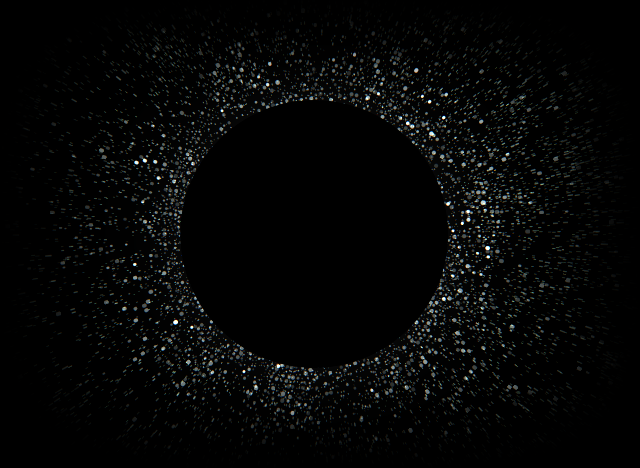
Write a WebGL 2 fragment shader that draws this background.

```glsl
#version 300 es
precision highp float;
// A black disc ringed by bright grains that thin out into radial streaks.
// Each layer is a polar grid with one jittered capsule per cell; a density
// field decides which cells are lit, and channels split for a lens fringe.

#define CENTER vec2(-0.0125, 0.0)
#define DISC_RADIUS 0.286
#define FRINGE 0.0007
#define DUST_GAIN 0.62
#define GRAIN_GAIN 0.62
#define SPARK_GAIN 1.15
#define GRAIN_TINT vec3(0.93, 1.0, 1.0)
#define EDGE_FADE vec2(0.66, 0.49)

out vec4 fragColor;
uniform vec2 u_resolution;

const float TAU = 6.2831853;

// Hot spots along the ring: position and spread
const vec3 CLUSTERS[7] = vec3[7](
    vec3(-0.09, 0.34, 0.05), vec3(0.08, 0.37, 0.04),
    vec3(0.23, 0.24, 0.05), vec3(-0.355, 0.16, 0.025),
    vec3(0.35, 0.05, 0.05), vec3(0.31, -0.09, 0.05),
    vec3(-0.11, -0.34, 0.04));

vec4 hash4(vec2 p) {
    vec4 q = fract(p.xyxy * vec4(0.1031, 0.1030, 0.0973, 0.1099));
    q += dot(q, q.wzxy + 33.33);
    return fract((q.xxyz + q.yzzw) * q.zywx);
}

float gradientNoise(vec2 p) {
    vec2 cell = floor(p), f = fract(p);
    vec2 u = f * f * f * (f * (f * 6.0 - 15.0) + 10.0);
    vec4 corner;
    for (int i = 0; i < 4; i++) {
        vec2 o = vec2(i & 1, i >> 1);
        float angle = TAU * hash4(cell + o + 71.0).x;
        corner[i] = dot(vec2(cos(angle), sin(angle)), f - o);
    }
    return mix(mix(corner.x, corner.y, u.x), mix(corner.z, corner.w, u.x), u.y);
}

float blob(vec2 p, vec2 center, float spread) {
    vec2 d = (p - center) / spread;
    return exp(-dot(d, d));
}

// Chance that a cell is lit: x = dust, y = grains, z = sparks
vec3 densityAt(vec2 p) {
    float gap = max(length(p) - DISC_RADIUS, 0.0);
    vec2 side = p / max(length(p), 0.001);
    float clumps = 1.0 + 1.1 * gradientNoise(p * 9.0) + 0.7 * gradientNoise(p * 23.0);
    float rightward = 0.8 + 0.3 * dot(side, vec2(0.95, 0.3));
    float hot = 0.0;
    for (int i = 0; i < 7; i++) hot += blob(p, CLUSTERS[i].xy, CLUSTERS[i].z);

    float dust = 0.55 * exp(-gap / 0.12) + 0.22 * rightward;
    dust += 0.25 * blob(p, vec2(0.48, 0.14), 0.11);
    dust += 0.30 * blob(p, vec2(-0.30, 0.40), 0.06);
    float grains = 0.75 * exp(-pow(gap / 0.10, 1.5)) + 0.05 * rightward;
    float sparks = (0.07 + 0.32 * hot) * exp(-pow(gap / 0.12, 4.0));
    return vec3(dust, grains, sparks) * vec3(clumps, clumps, 1.0);
}

// One polar layer; cell and size are (radial, tangential) and (min, max)
vec3 grainLayer(vec2 p, vec2 cell, vec2 size, float stretch, vec3 kind, float seed) {
    float r = length(p);
    float ring = floor(r / cell.x);
    float ringRadius = (ring + 0.5) * cell.x;
    float count = max(floor(TAU * ringRadius / cell.y), 1.0);
    float turn = fract(atan(p.y, p.x) / TAU) * count;
    vec4 h = hash4(vec2(floor(turn), ring) + seed);

    float angle = TAU * (floor(turn) + 0.5) / count;
    vec2 cellCenter = ringRadius * vec2(cos(angle), sin(angle));
    float lit = step(h.w, dot(densityAt(cellCenter), kind));

    float radius = mix(size.x, size.y, h.z * h.z);
    float halfLength = radius * stretch * max(ringRadius - DISC_RADIUS, 0.0);
    vec2 room = max(0.5 * cell - radius - vec2(halfLength, 0.0), 0.0);
    vec2 q = vec2(r - ringRadius, (fract(turn) - 0.5) * TAU * r / count);
    q -= room * (2.0 * h.xy - 1.0);
    q.x -= clamp(q.x, -halfLength, halfLength);

    vec2 split = FRINGE * vec2(0.8, 0.6);
    vec3 d = vec3(length(q + split), length(q), length(q - split)) - radius;
    vec3 cover = clamp(0.5 - d * u_resolution.y, 0.0, 1.0);
    float shade = 0.3 + 0.7 * fract(h.x * 17.0 + h.z * 5.0);
    return cover * lit * shade;
}

void main() {
    vec2 p = (gl_FragCoord.xy - 0.5 * u_resolution) / u_resolution.y - CENTER;
    float r = length(p);
    float gap = max(r - DISC_RADIUS, 0.0);

    // Fine dust, mid grains, then large sparks
    vec3 light = DUST_GAIN * grainLayer(p, vec2(0.013, 0.0065), vec2(0.0006, 0.0015), 9.0, vec3(1, 0, 0), 11.0);
    light += DUST_GAIN * grainLayer(p, vec2(0.017, 0.009), vec2(0.0006, 0.0017), 11.0, vec3(1, 0, 0), 137.0);
    light += GRAIN_GAIN * grainLayer(p, vec2(0.0105), vec2(0.0014, 0.0044), 2.0, vec3(0, 1, 0), 263.0);
    light += SPARK_GAIN * grainLayer(p, vec2(0.019), vec2(0.0028, 0.0050), 2.0, vec3(0, 0, 1), 419.0);

    // Faint halo, fade to the canvas edge, and the disc itself
    light += 0.025 * exp(-gap / 0.07);
    vec2 e = abs(p + CENTER) / EDGE_FADE;
    float frame = 1.0 - smoothstep(0.55, 1.05, pow(pow(e.x, 4.0) + pow(e.y, 4.0), 0.25));
    float outside = smoothstep(-0.5, 0.5, (r - DISC_RADIUS) * u_resolution.y);
    fragColor = vec4(min(light * GRAIN_TINT, 1.0) * frame * outside, 1.0);
}
```
